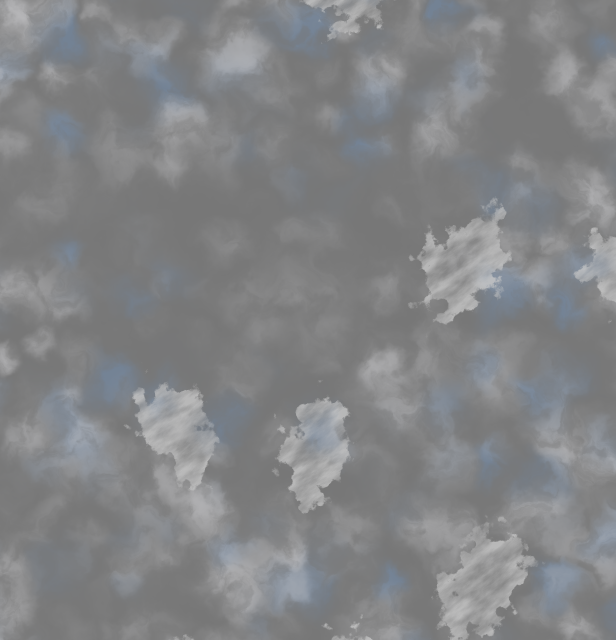
This texture is drawn by a Shadertoy shader. Its source:

```glsl
// Soft grey mist made of overlapping, ragged puffs with faint blue tints,
// plus a few crisp, crumbly oval flakes. Puffs and flakes are scattered on
// jittered grids and roughened by value-noise fbm.

float hash(vec2 p) {
    return fract(sin(dot(p, vec2(127.1, 311.7))) * 43758.5453);
}

vec2 hash2(vec2 p) {
    return vec2(hash(p), hash(p + 57.3));
}

float noise(vec2 p) {
    vec2 i = floor(p), f = fract(p);
    f = f * f * (3.0 - 2.0 * f);
    return mix(mix(hash(i), hash(i + vec2(1, 0)), f.x),
               mix(hash(i + vec2(0, 1)), hash(i + vec2(1, 1)), f.x), f.y);
}

float fbm(vec2 p) {
    float sum = 0.0, amp = 0.52;
    for (int i = 0; i < 5; i++) {
        sum += amp * noise(p);
        p = mat2(1.6, 1.2, -1.2, 1.6) * p + 7.1;
        amp *= 0.5;
    }
    return sum;
}

// Sum of soft discs of random size and strength, one per grid cell
float puffs(vec2 p, float cell, float seed) {
    p /= cell;
    float sum = 0.0;
    for (int y = -1; y <= 1; y++)
    for (int x = -1; x <= 1; x++) {
        vec2 id = floor(p) + vec2(x, y);
        vec2 rnd = hash2(id + seed + 13.7);
        float radius = 0.45 + 0.35 * rnd.x;
        float d = length(p - id - hash2(id + seed)) / radius;
        sum += rnd.y * rnd.y * smoothstep(1.0, 0.1, d);
    }
    return sum;
}

// Sparse ovals with crumbling edges; returns their opacity
float flakes(vec2 p, float rough, float streak) {
    const float cell = 0.22;
    float cover = 0.0;
    for (int y = -1; y <= 1; y++)
    for (int x = -1; x <= 1; x++) {
        vec2 id = floor(p / cell) + vec2(x, y);
        if (hash(id + 4.7) < 0.66) continue;
        vec2 q = p - (id + 0.25 + 0.5 * hash2(id + 21.0)) * cell;
        float angle = 1.6 * (hash(id + 9.2) - 0.4);
        float c = cos(angle), s = sin(angle);
        float size = 0.85 + 0.3 * hash(id + 31.0);
        float d = length(mat2(c, -s, s, c) * q / (size * vec2(0.054, 0.083)));
        float edge = d + 1.7 * (rough - 0.5);
        float body = smoothstep(1.06, 0.88, edge);
        float density = mix(0.28, 0.5, smoothstep(0.2, 0.9, d)) + 1.1 * (streak - 0.45);
        cover = max(cover, body * clamp(density, 0.08, 0.8));
    }
    return cover;
}

void mainImage(out vec4 fragColor, in vec2 fragCoord) {
    vec2 p = fragCoord / iResolution.y;

    // Billowing distortion and fine grain
    vec2 warp = vec2(fbm(p * 22.0), fbm(p * 22.0 + 40.0)) - 0.5;
    vec2 w = p + 0.055 * warp;
    float grain = smoothstep(0.2, 0.8, fbm(p * 38.0 + 3.0 * warp));
    float region = smoothstep(0.25, 0.7, fbm(p * 4.5 + 11.0));

    // White mist
    float mist = 0.9 * puffs(w, 0.1, 3.0) + 0.75 * puffs(w, 0.062, 71.0)
               + 0.35 * puffs(w, 0.17, 29.0);
    mist *= (0.25 + 0.8 * region) * (0.4 + 1.0 * grain);
    mist = 1.0 - exp(-0.85 * mist);

    // Blue tint in scattered patches
    float blue = puffs(w + 0.31, 0.085, 113.0) * (0.5 + 0.8 * grain);
    blue *= smoothstep(0.35, 0.65, noise(p * 6.0 + 5.0));

    vec3 color = vec3(0.467);
    color = mix(color, vec3(0.43, 0.56, 0.72), min(0.6 * blue, 0.45));
    color = mix(color, vec3(0.76, 0.76, 0.77), mist);

    // Flakes, streaked along a shallow diagonal
    float rough = fbm(p * 42.0 + 17.0);
    vec2 along = mat2(0.8, -0.6, 0.6, 0.8) * p;
    float streak = fbm(along * vec2(28.0, 75.0));
    color = mix(color, vec3(0.78), flakes(p, rough, streak));

    fragColor = vec4(color, 1.0);
}
```
